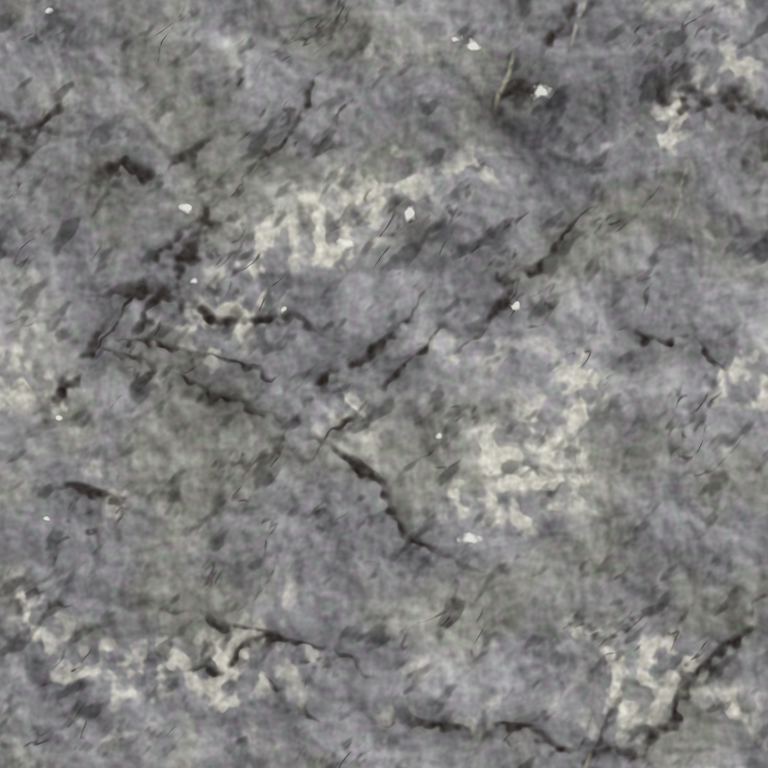
Reproduce this texture procedurally as a WebGL 2 fragment shader.

```glsl
#version 300 es
precision highp float;
precision highp int;

uniform vec2 u_resolution;
out vec4 fragColor;

vec3 hash3(ivec2 cell, int seed) {
    uvec3 v = uvec3(cell, seed) * 1664525u + 1013904223u;
    for (int i = 0; i < 2; i++) {
        v.x += v.y * v.z;
        v.y += v.z * v.x;
        v.z += v.x * v.y;
        v ^= v >> 16u;
    }
    return vec3(v >> 8u) / 16777216.0;
}

float corner(ivec2 cell, ivec2 cells, vec2 offset, int seed) {
    ivec2 wrapped = (cell + cells * 8) % cells;
    return dot(hash3(wrapped, seed).xy * 2.0 - 1.0, offset);
}

// Gradient noise that repeats once per unit of uv
float noise(vec2 uv, ivec2 cells, int seed) {
    vec2 p = uv * vec2(cells);
    ivec2 i = ivec2(floor(p));
    vec2 f = fract(p);
    vec2 s = f * f * f * (f * (f * 6.0 - 15.0) + 10.0);
    float low = mix(corner(i, cells, f, seed),
                    corner(i + ivec2(1, 0), cells, f - vec2(1, 0), seed), s.x);
    float high = mix(corner(i + ivec2(0, 1), cells, f - vec2(0, 1), seed),
                     corner(i + ivec2(1, 1), cells, f - vec2(1, 1), seed), s.x);
    return 1.6 * mix(low, high, s.y);
}

float fbm(vec2 uv, ivec2 cells, int octaves, int seed) {
    float sum = 0.0, amplitude = 0.5;
    for (int i = 0; i < octaves; i++) {
        sum += amplitude * noise(uv, cells, seed + i);
        cells *= 2;
        amplitude *= 0.5;
    }
    return sum;
}

// Shortest offset between two points on the repeating tile
vec2 wrapOffset(vec2 d) {
    return d - round(d);
}

// Tapered stroke: x = core, y = soft surround
vec2 stroke(vec2 d, float angle, float halfLength, float width) {
    vec2 dir = vec2(cos(angle), sin(angle));
    float across = abs(dot(d, vec2(-dir.y, dir.x)));
    float taper = 1.0 - smoothstep(0.3, 1.0, abs(dot(d, dir)) / halfLength);
    float w = width * taper;
    float core = 1.0 - smoothstep(w * 0.2, w + 0.004, across);
    return taper * vec2(core, exp(-across / 0.02));
}

void main() {
    vec2 uv = gl_FragCoord.xy / u_resolution;
    vec2 diagonal = vec2(uv.x + uv.y, uv.y - uv.x);
    vec2 warp = vec2(fbm(uv, ivec2(6), 3, 10), fbm(uv, ivec2(6), 3, 20));
    float ragged = fbm(uv, ivec2(22), 3, 30);
    float jagged = fbm(uv, ivec2(46), 2, 35);
    float grain = fbm(uv, ivec2(76), 2, 40);
    vec2 bent = uv + 0.07 * warp + 0.016 * vec2(ragged, jagged);

    // Stone body with light from the upper right
    vec2 facet = uv + 0.03 * warp;
    float relief = fbm(facet, ivec2(8), 5, 50)
                 - fbm(facet + vec2(0.006, 0.007), ivec2(8), 5, 50);
    float tone = 0.515 + 0.17 * fbm(uv, ivec2(3), 3, 60) + 0.1 * ragged
               + 0.8 * relief + 0.14 * grain;
    float olive = fbm(bent, ivec2(6), 4, 70);
    vec3 color = vec3(tone) + mix(vec3(0.0, -0.003, 0.009),
                                  vec3(0.003, 0.004, -0.024), smoothstep(-0.15, 0.35, olive));
    color += vec3(0.016, -0.014, 0.014) * noise(uv, ivec2(64), 76);

    // Pale mineral crust, broken into small flakes
    float crust = smoothstep(-0.02, 0.3, fbm(bent, ivec2(5), 3, 80));
    float flakes = smoothstep(0.08, 0.34, fbm(uv + 0.02 * warp, ivec2(30, 26), 3, 90) + 0.2 * crust);
    color += 0.04 * crust;
    color = mix(color, vec3(0.83, 0.82, 0.77) + 0.3 * grain, 0.85 * crust * flakes);

    // Dark pits and short fissures along the diagonal grain
    float vein = abs(fbm(diagonal + 0.05 * warp, ivec2(4, 11), 4, 100));
    float veinMask = smoothstep(-0.02, 0.25, fbm(uv, ivec2(8), 3, 110));
    float broken = smoothstep(-0.15, 0.2, jagged);
    float dark = 0.6 * veinMask * broken * (1.0 - smoothstep(0.0, 0.05, vein));
    float pits = smoothstep(0.14, 0.42, fbm(diagonal, ivec2(13, 24), 3, 115) + 0.12 * veinMask);
    color *= 1.0 - 0.3 * pits;

    // Long cracks, rising or falling to the right
    float shade = 0.0;
    for (int i = 0; i < 22; i++) {
        vec3 place = hash3(ivec2(i, 3), 120);
        vec3 form = hash3(ivec2(i, 5), 130);
        float angle = place.z < 0.5 ? mix(0.4, 1.0, form.x) : mix(-0.75, -0.1, form.x);
        float width = mix(0.002, 0.011, form.z * form.z) * max(0.2, 1.0 + 3.0 * jagged);
        vec2 crack = stroke(wrapOffset(bent - place.xy), angle, mix(0.07, 0.22, form.y), width);
        float cover = clamp(0.62 + 1.8 * ragged + 1.5 * jagged, 0.0, 1.0);
        dark = max(dark, crack.x * cover);
        shade = max(shade, crack.y * (0.6 + 1.5 * ragged + jagged));
    }
    color *= 1.0 - 0.38 * clamp(shade, 0.0, 1.0);
    color = mix(color, vec3(0.19, 0.17, 0.16) + 0.2 * grain, 0.9 * dark);

    // Bright chips and thin pale scratches
    for (int i = 0; i < 14; i++) {
        vec3 place = hash3(ivec2(i, 7), 140);
        vec2 d = wrapOffset(uv + 0.03 * warp - place.xy);
        float radius = mix(0.004, 0.01, place.z * place.z);
        float edge = length(d * vec2(1.0, 1.3)) / radius + 2.0 * grain;
        color = mix(color, vec3(0.94, 0.94, 0.91), 0.85 - 0.85 * smoothstep(0.3, 1.4, edge));
        if (i < 3) {
            float scratch = stroke(wrapOffset(d - 0.3), 1.25, 0.06, 0.001).x;
            color = mix(color, vec3(0.78, 0.76, 0.66), 0.6 * scratch * broken);
        }
    }
    fragColor = vec4(clamp(color, 0.0, 1.0), 1.0);
}
```
